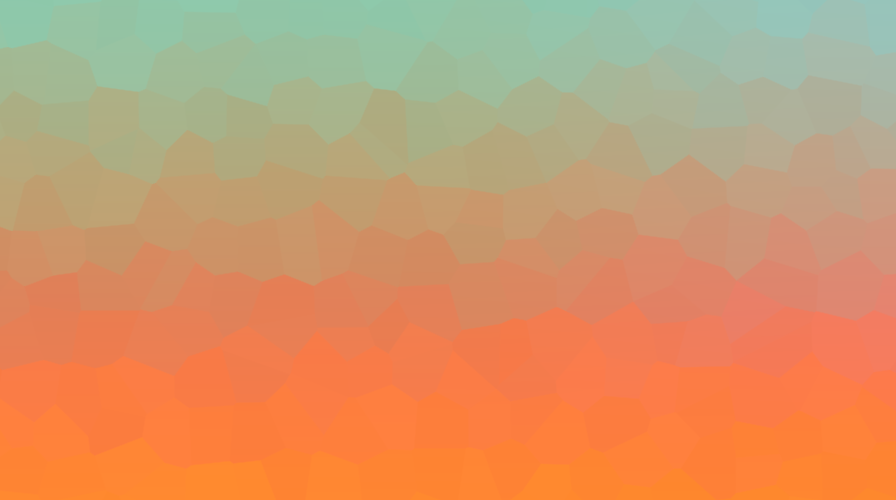
This background is drawn by a Shadertoy shader. Its source:

```glsl
// A mosaic of soft irregular cells over a sunset gradient from orange to sea green.

const float ROWS = 11.0;        // cells per canvas height
const float FLATNESS = 0.8;     // share of the colour taken at the cell seed
const int STOPS = 9;
const vec3 SUNSET[STOPS] = vec3[STOPS](
    vec3(1.00, 0.535, 0.18), vec3(1.00, 0.50, 0.23), vec3(0.975, 0.48, 0.28),
    vec3(0.885, 0.50, 0.345), vec3(0.81, 0.565, 0.395), vec3(0.74, 0.635, 0.45),
    vec3(0.665, 0.69, 0.525), vec3(0.61, 0.745, 0.61), vec3(0.555, 0.785, 0.67));

vec2 hash22(vec2 p) {
    vec3 q = fract(p.xyx * vec3(0.1031, 0.1030, 0.0973));
    q += dot(q, q.yzx + 33.33);
    return fract((q.xx + q.yz) * q.zy);
}

// Vertical gradient with a rosy, greyer tint towards the right; uv in 0..1
vec3 skyColor(vec2 uv) {
    float t = clamp(uv.y, 0.0, 1.0) * float(STOPS - 1);
    int i = min(int(t), STOPS - 2);
    vec3 color = mix(SUNSET[i], SUNSET[i + 1], t - float(i));
    float rightSide = smoothstep(0.45, 1.0, uv.x);
    float upperPart = smoothstep(0.1, 0.4, uv.y);
    return color + rightSide * upperPart * vec3(0.035, -0.01, 0.07);
}

// Colour of one cell: nearly flat, with a slight shift of height and brightness
vec3 cellColor(vec2 seed, vec2 uv, float aspect) {
    vec2 seedUv = seed / (ROWS * vec2(aspect, 1.0));
    vec2 variation = hash22(floor(seed) + 71.0) - 0.5;
    vec2 samplePos = mix(uv, seedUv, FLATNESS);
    samplePos.y += 0.065 * variation.x;
    return skyColor(samplePos) + 0.012 * variation.y;
}

// Two nearest seeds to p: xy holds the nearest, zw the second
vec4 nearestSeeds(vec2 p) {
    vec4 seeds = vec4(0.0);
    float nearest = 1e3, second = 1e3;
    for (int y = -2; y <= 2; y++)
    for (int x = -2; x <= 2; x++) {
        vec2 cell = floor(p) + vec2(x, y);
        vec2 seed = cell + 0.04 + 0.92 * hash22(cell + 19.0);
        float d = dot(seed - p, seed - p);
        if (d < nearest) {
            seeds = vec4(seed, seeds.xy);
            second = nearest;
            nearest = d;
        } else if (d < second) {
            seeds.zw = seed;
            second = d;
        }
    }
    return seeds;
}

void mainImage(out vec4 fragColor, in vec2 fragCoord) {
    vec2 uv = fragCoord / iResolution.xy;
    float aspect = iResolution.x / iResolution.y;
    vec2 p = uv * ROWS * vec2(aspect, 1.0);

    // Blend the two closest cells across their shared edge
    vec4 seeds = nearestSeeds(p);
    vec2 across = normalize(seeds.zw - seeds.xy);
    float edge = dot(0.5 * (seeds.xy + seeds.zw) - p, across);
    float pixel = ROWS / iResolution.y;
    float inside = 0.5 + 0.5 * smoothstep(0.0, 0.8 * pixel, edge);

    vec3 color = mix(cellColor(seeds.zw, uv, aspect),
                     cellColor(seeds.xy, uv, aspect), inside);
    fragColor = vec4(clamp(color, 0.0, 1.0), 1.0);
}
```
